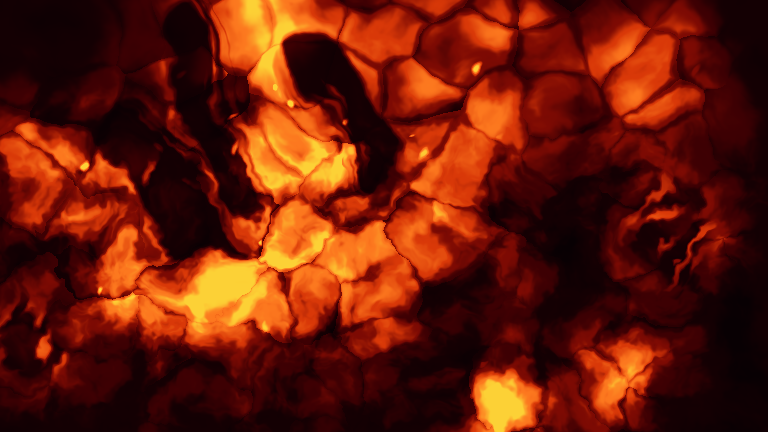
Reproduce this texture procedurally as a Shadertoy shader.

```glsl
// Glowing embers: soft pools of heat light a bed of broken coals and charred logs.
// Warped gradient noise and cell facets shape one heat value, and a colour ramp
// turns that heat into soot black, deep red, orange and yellow.

const float HEAT_GAIN = 1.14;
const float AMBIENT_HEAT = 0.11;
const float COAL_SCALE = 7.0;     // coals per canvas height
const float SPARK_SCALE = 9.0;    // spark cells per canvas height
const float SPARK_SHARE = 0.24;
const float WARP = 0.075;
const vec2 STREAK_DIR = vec2(0.64, 0.77);

const vec3 SOOT   = vec3(0.03, 0.00, 0.01);
const vec3 CHAR   = vec3(0.08, 0.00, 0.01);
const vec3 MAROON = vec3(0.24, 0.00, 0.01);
const vec3 RED    = vec3(0.49, 0.04, 0.01);
const vec3 ORANGE = vec3(0.85, 0.22, 0.03);
const vec3 AMBER  = vec3(0.99, 0.47, 0.12);
const vec3 YELLOW = vec3(0.99, 0.82, 0.21);

// Heat pools: centre, radius, strength
const int POOLS = 11;
const vec4 POOL[POOLS] = vec4[](
    vec4(0.64, 0.50, 0.30, 0.95), vec4(0.62, 0.95, 0.22, 0.80),
    vec4(1.10, 0.87, 0.22, 0.66), vec4(1.50, 0.82, 0.15, 0.66),
    vec4(0.13, 0.62, 0.16, 0.75), vec4(0.38, 0.36, 0.20, 0.85),
    vec4(1.55, 0.47, 0.13, 0.68), vec4(1.16, 0.05, 0.12, 0.85),
    vec4(1.46, 0.14, 0.11, 0.78), vec4(0.06, 0.21, 0.11, 0.75),
    vec4(0.95, 0.50, 0.33, 0.32));

// Charred logs: end points and radii; the lit side is left of the axis
const int LOGS = 3;
const vec4 LOG_ENDS[LOGS] = vec4[](
    vec4(0.43, 0.94, 0.56, 0.58), vec4(0.33, 0.67, 0.47, 0.52),
    vec4(0.85, 0.64, 0.73, 0.83));
const float LOG_RADIUS[LOGS] = float[](0.070, 0.100, 0.085);

vec2 hash2(vec2 p) {
    vec3 q = fract(p.xyx * vec3(0.1031, 0.1030, 0.0973));
    q += dot(q, q.yzx + 33.33);
    return fract((q.xx + q.yz) * q.zy);
}

float cornerSlope(vec2 cell, vec2 corner, vec2 f) {
    return dot(hash2(cell + corner) * 2.0 - 1.0, f - corner);
}

float gradientNoise(vec2 p) {
    vec2 i = floor(p), f = p - i;
    vec2 u = f * f * f * (f * (f * 6.0 - 15.0) + 10.0);
    vec2 e = vec2(1.0, 0.0);
    return mix(mix(cornerSlope(i, e.yy, f), cornerSlope(i, e.xy, f), u.x),
               mix(cornerSlope(i, e.yx, f), cornerSlope(i, e.xx, f), u.x), u.y);
}

float fbm(vec2 p, float gain) {
    float sum = 0.0, amp = 1.0;
    for (int i = 0; i < 5; i++) {
        sum += amp * gradientNoise(p);
        p = mat2(1.6, 1.2, -1.2, 1.6) * p + 7.3;
        amp *= gain;
    }
    return sum;
}

// Coal cells: x = crack distance, y = tone of the coal, z = tilted facet light
vec3 coals(vec2 p) {
    vec2 home = floor(p), nearId = home, nearOffset = vec2(0.0);
    float f1 = 9.0, f2 = 9.0;
    for (int y = -1; y <= 1; y++)
    for (int x = -1; x <= 1; x++) {
        vec2 id = home + vec2(x, y);
        vec2 offset = p - id - hash2(id);
        float d = length(offset);
        if (d < f1) { f2 = f1; f1 = d; nearId = id; nearOffset = offset; }
        else f2 = min(f2, d);
    }
    vec2 rnd = hash2(nearId + 41.0);
    float a = 6.2832 * rnd.x;
    return vec3(f2 - f1, rnd.y, dot(nearOffset, vec2(cos(a), sin(a))));
}

// Small elongated hot spots scattered on a jittered grid
float sparks(vec2 p) {
    vec2 home = floor(p);
    float sum = 0.0;
    for (int y = -1; y <= 1; y++)
    for (int x = -1; x <= 1; x++) {
        vec2 id = home + vec2(x, y), rnd = hash2(id + 17.0);
        vec2 d = p - id - hash2(id + 5.0);
        float a = 0.3 + 1.2 * rnd.y;
        d = mat2(cos(a), -sin(a), sin(a), cos(a)) * d * vec2(0.65, 1.2);
        float size = mix(0.06, 0.17, rnd.y * rnd.y);
        sum += step(rnd.x, SPARK_SHARE) * smoothstep(size, size * 0.25, length(d));
    }
    return sum;
}

vec3 emberColor(float h) {
    vec3 c = mix(SOOT, CHAR, smoothstep(0.0, 0.15, h));
    c = mix(c, MAROON, smoothstep(0.15, 0.30, h));
    c = mix(c, RED, smoothstep(0.30, 0.50, h));
    c = mix(c, ORANGE, smoothstep(0.50, 0.70, h));
    c = mix(c, AMBER, smoothstep(0.70, 0.87, h));
    return mix(c, YELLOW, smoothstep(0.87, 1.08, h));
}

void mainImage(out vec4 fragColor, in vec2 fragCoord) {
    vec2 p = fragCoord / iResolution.y;
    p.x += 0.5 * (16.0 / 9.0 - iResolution.x / iResolution.y);

    // Crumpled space; the far upper bed is softer
    float gain = mix(0.56, 0.42, smoothstep(0.55, 0.9, p.y));
    vec2 warp = vec2(fbm(p * 4.0, gain), fbm(p * 4.0 + 19.0, gain));
    vec2 q = p + WARP * warp;

    float cold = 1.0;
    for (int i = 0; i < POOLS; i++) {
        vec2 d = (q - POOL[i].xy) / POOL[i].z;
        cold *= 1.0 - POOL[i].w * exp(-dot(d, d));
    }
    float glow = 1.0 - cold;

    // Coal surface: mottling, relief, facets, cracks and soot
    float mottle = fbm(q * 5.0 + 3.0, gain);
    float relief = mottle - fbm(q * 5.0 + vec2(3.12, 2.85), gain);
    vec3 coal = coals(mat2(0.85, 0.35, -0.45, 0.95) * q * COAL_SCALE);
    float crack = smoothstep(0.0, 0.22, coal.x + 0.25 * mottle);
    float soot = smoothstep(0.05, 0.45, fbm(q * 3.3 + 31.0, gain));
    float surface = 0.98 + 0.6 * mottle + 0.5 * relief + 0.45 * coal.z + 0.4 * (coal.y - 0.5);
    surface *= mix(0.55, 1.0, crack) * (1.0 - 0.55 * soot);
    float heat = HEAT_GAIN * glow * surface + AMBIENT_HEAT * (1.0 + 1.5 * mottle);

    // Charred logs with one lit side and a broken glowing rim
    for (int i = 0; i < LOGS; i++) {
        vec2 a = LOG_ENDS[i].xy, axis = LOG_ENDS[i].zw - a, d = q - a;
        float along = clamp(dot(d, axis) / dot(axis, axis), 0.0, 1.0);
        float edge = length(d - axis * along) - LOG_RADIUS[i];
        vec2 dir = normalize(axis);
        float side = dot(d, vec2(-dir.y, dir.x)) / LOG_RADIUS[i];
        float grain = gradientNoise(vec2(side * 5.0, along * 2.5 + float(i) * 9.0));
        float lit = mix(0.22, 0.95, smoothstep(0.0, 0.8, side + 0.9 * grain));
        heat *= mix(1.0, lit, smoothstep(0.012, -0.012, edge));
        heat += 0.3 * glow * exp(-abs(edge) * 90.0) * smoothstep(0.0, 0.35, mottle);
    }

    // Split, striped coals at the right and lower left
    vec2 across = vec2(STREAK_DIR.y, -STREAK_DIR.x);
    float streak = gradientNoise(vec2(dot(q, across) * 32.0, dot(q, STREAK_DIR) * 8.0));
    float striped = smoothstep(0.13, 0.07, min(length(q - POOL[6].xy), length(q - POOL[9].xy)));
    heat = mix(heat, 0.1 + 1.05 * glow * smoothstep(-0.05, 0.22, streak), 0.85 * striped);

    // Hold back the brightest areas, then add sparks
    heat -= 0.5 * max(heat - 0.75, 0.0);
    heat += 0.6 * sparks(q * SPARK_SCALE) * smoothstep(0.25, 0.8, glow);
    fragColor = vec4(emberColor(heat), 1.0);
}
```
